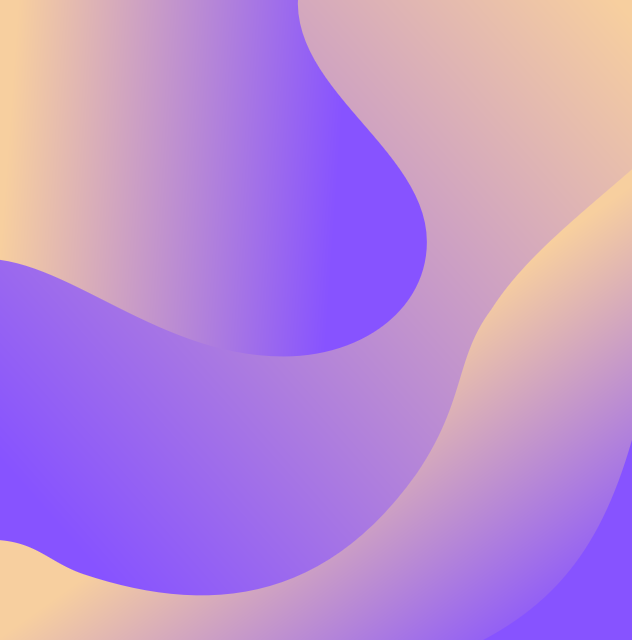
A Shadertoy shader for this background:

```glsl
// Flowing layers of violet and apricot, stacked like cut paper.
// Each layer fills the area above a chain of cubic Bezier curves, found by
// ray crossings plus distance, and carries its own linear gradient.

const vec3 VIOLET  = vec3(0.530, 0.325, 1.000);
const vec3 APRICOT = vec3(0.970, 0.812, 0.622);
const int CURVE_STEPS = 28;

// x: distance to the nearest edge, y: +1 above the edge, -1 below it
const vec2 EMPTY_EDGE = vec2(10.0, -1.0);

vec2 bezier(vec2 a, vec2 b, vec2 c, vec2 d, float t) {
    float s = 1.0 - t;
    return s * s * s * a + 3.0 * s * s * t * b + 3.0 * s * t * t * c + t * t * t * d;
}

float segmentDistance(vec2 p, vec2 a, vec2 b) {
    vec2 ab = b - a;
    float along = clamp(dot(p - a, ab) / dot(ab, ab), 0.0, 1.0);
    return length(p - a - ab * along);
}

// Adds one curve to an edge; a downward ray flips the side at each crossing
vec2 addCurve(vec2 edge, vec2 p, vec2 a, vec2 b, vec2 c, vec2 d) {
    vec2 from = a;
    for (int i = 1; i <= CURVE_STEPS; i++) {
        vec2 to = bezier(a, b, c, d, float(i) / float(CURVE_STEPS));
        edge.x = min(edge.x, segmentDistance(p, from, to));
        if ((from.x > p.x) != (to.x > p.x)) {
            float height = mix(from.y, to.y, (p.x - from.x) / (to.x - from.x));
            if (height < p.y) edge.y = -edge.y;
        }
        from = to;
    }
    return edge;
}

float coverage(vec2 edge, float pixel) {
    return clamp(0.5 + edge.x * edge.y / pixel, 0.0, 1.0);
}

vec3 gradient(vec2 p, vec2 start, vec2 end, vec3 first, vec3 last) {
    vec2 axis = end - start;
    return mix(first, last, clamp(dot(p - start, axis) / dot(axis, axis), 0.0, 1.0));
}

// Edge of the violet corner, continued below the canvas
vec2 cornerEdge(vec2 p) {
    vec2 e = addCurve(EMPTY_EDGE, p, vec2(0.992, 0.329), vec2(0.948, 0.167),
                      vec2(0.885, 0.069), vec2(0.755, 0.0));
    return addCurve(e, p, vec2(0.755, 0.0), vec2(0.5, -0.135),
                    vec2(0.25, -0.27), vec2(-0.01, -0.4));
}

// Long wave rising from the lower left to the right side
vec2 waveEdge(vec2 p) {
    vec2 e = addCurve(EMPTY_EDGE, p, vec2(0.0, 0.156), vec2(0.059, 0.151),
                      vec2(0.078, 0.121), vec2(0.130, 0.103));
    e = addCurve(e, p, vec2(0.130, 0.103), vec2(0.313, 0.042),
                 vec2(0.501, 0.049), vec2(0.651, 0.260));
    e = addCurve(e, p, vec2(0.651, 0.260), vec2(0.729, 0.375),
                 vec2(0.710, 0.440), vec2(0.768, 0.517));
    return addCurve(e, p, vec2(0.768, 0.517), vec2(0.820, 0.599),
                    vec2(0.911, 0.668), vec2(1.003, 0.749));
}

// Rounded lobe hanging from the upper left
vec2 lobeEdge(vec2 p) {
    vec2 e = addCurve(EMPTY_EDGE, p, vec2(0.466, 1.010), vec2(0.452, 0.860),
                      vec2(0.667, 0.766), vec2(0.667, 0.622));
    e = addCurve(e, p, vec2(0.667, 0.622), vec2(0.667, 0.518),
                 vec2(0.568, 0.443), vec2(0.443, 0.443));
    return addCurve(e, p, vec2(0.443, 0.443), vec2(0.260, 0.443),
                    vec2(0.124, 0.577), vec2(0.0, 0.594));
}

void mainImage(out vec4 fragColor, in vec2 fragCoord) {
    vec2 p = fragCoord / iResolution.y;
    float pixel = 1.0 / iResolution.y;

    // Gradients of the three layers
    vec3 band = gradient(p, vec2(0.117, 0.089), vec2(0.409, -0.319), APRICOT, VIOLET);
    vec3 sheet = gradient(p, vec2(0.078, 0.193), vec2(0.977, 0.987), VIOLET, APRICOT);
    vec3 lobe = gradient(p, vec2(0.010, 0.753), vec2(0.527, 0.716), APRICOT, VIOLET);

    // Stack from back to front
    vec3 color = VIOLET;
    color = mix(color, band, coverage(cornerEdge(p), pixel));
    color = mix(color, sheet, coverage(waveEdge(p), pixel));
    color = mix(color, lobe, coverage(lobeEdge(p), pixel));
    fragColor = vec4(color, 1.0);
}
```
